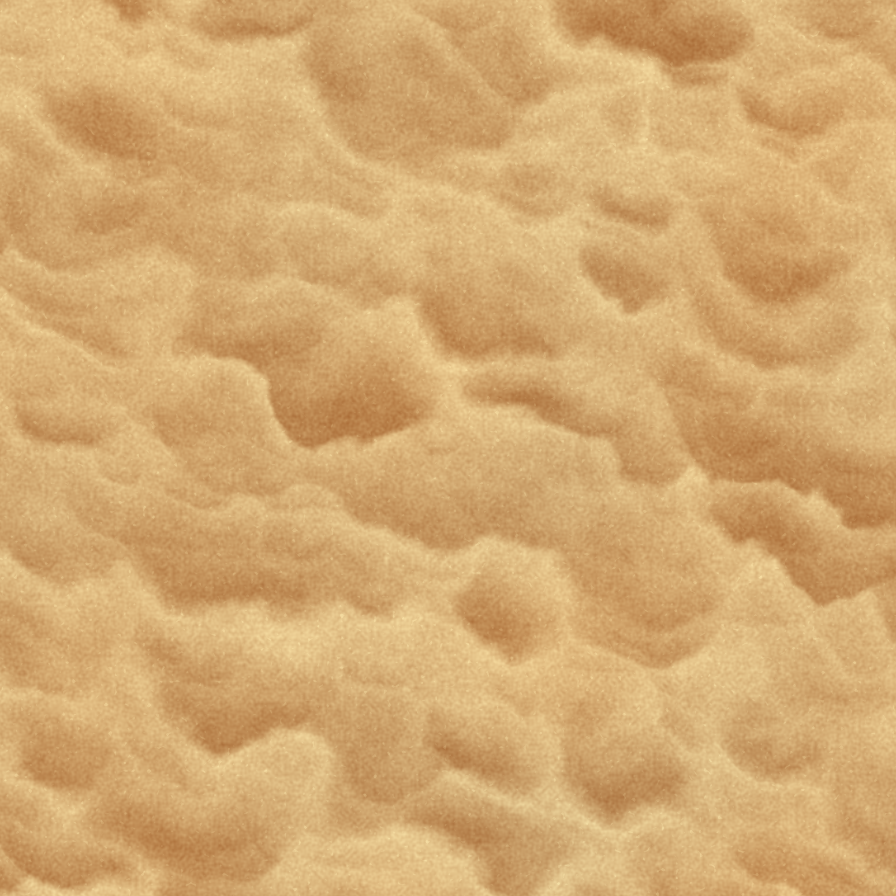
A three.js fragment shader for this texture:

```glsl
varying vec2 vUv;

const vec3 SHADOW_SAND = vec3(0.70, 0.475, 0.265);
const vec3 SUNLIT_SAND = vec3(0.92, 0.80, 0.57);

vec2 hash2(vec2 cell) {
  vec3 h = fract(cell.xyx * vec3(0.1031, 0.1030, 0.0973));
  h += dot(h, h.yzx + 33.33);
  return fract((h.xx + h.yz) * h.zy);
}

float gradientDot(vec2 cell, vec2 offset) {
  return dot(hash2(cell) * 2.0 - 1.0, offset);
}

float gradientNoise(vec2 p) {
  vec2 i = floor(p);
  vec2 f = p - i;
  vec2 u = f * f * f * (f * (f * 6.0 - 15.0) + 10.0);
  vec2 right = vec2(1.0, 0.0);
  vec2 up = vec2(0.0, 1.0);
  float low = mix(gradientDot(i, f), gradientDot(i + right, f - right), u.x);
  float high = mix(gradientDot(i + up, f - up), gradientDot(i + 1.0, f - 1.0), u.x);
  return mix(low, high, u.y);
}

float fbm(vec2 p, float gain) {
  float sum = 0.0;
  float amplitude = 1.0;
  for (int octave = 0; octave < 4; octave++) {
    sum += amplitude * gradientNoise(p);
    p = mat2(1.6, 1.2, -1.2, 1.6) * p + 17.3;
    amplitude *= gain;
  }
  return sum;
}

vec2 warp(vec2 p, float frequency, float amount) {
  vec2 q = p * frequency;
  return p + amount * vec2(fbm(q + 5.2, 0.48), fbm(q + 41.7, 0.48));
}

// Scattered hollows: x is shade in the bowl, y is light on its lower lip
vec2 hollows(vec2 p, vec2 cells, float softness, float seed) {
  vec2 q = p * cells;
  vec2 home = floor(q);
  vec2 result = vec2(0.0);
  for (int y = -1; y <= 1; y++) {
    for (int x = -1; x <= 1; x++) {
      vec2 cell = home + vec2(float(x), float(y));
      vec2 spot = hash2(cell + seed);
      vec2 traits = hash2(cell + seed + 57.0);
      float radius = mix(0.36, 0.84, traits.x);
      vec2 local = (q - cell - mix(vec2(0.2), vec2(0.8), spot)) / radius;
      float r = length(local);
      float slope = local.y + 0.22 * local.x;
      float strength = mix(0.35, 1.0, traits.y);
      float bowl = 1.0 - smoothstep(1.0 - softness / radius, 1.0, r);
      float fade = 1.0 - smoothstep(-1.0, 0.85, slope);
      float below = smoothstep(0.1, 0.9, -slope);
      float lip = smoothstep(0.95, 1.03, r) * (1.0 - smoothstep(1.03, 1.4, r));
      result = max(result, strength * vec2(bowl * pow(fade, 1.2), lip * below));
    }
  }
  return result;
}

// Fine sand grains with a few bright specks
float grains(vec2 p) {
  float fine = gradientNoise(p * 240.0);
  float coarse = gradientNoise(p * 115.0 + 9.0);
  float mottle = gradientNoise(p * 48.0 + 67.0);
  float speck = smoothstep(0.28, 0.5, gradientNoise(p * 190.0 + 31.0));
  return 0.30 * fine + 0.15 * coarse + 0.08 * mottle + 0.20 * speck;
}

// Soft relief lit from below
float relief(vec2 p, float frequency, float reach) {
  vec2 offset = vec2(0.3, 1.0) * reach;
  return fbm((p + offset) * frequency, 0.5) - fbm((p - offset) * frequency, 0.5);
}

void main() {
  vec2 p = vUv;

  // Sheared, wavy ground makes the hollows run down to the right
  vec2 ground = warp(p, 8.0, 0.05);
  ground.y += 0.18 * ground.x;

  // Rims range from crisp to blurred across the sand
  float blur = smoothstep(-0.35, 0.45, gradientNoise(p * 5.0 + 83.0));
  vec2 large = hollows(ground, vec2(6.0, 8.2), mix(0.08, 0.26, blur), 3.0);
  vec2 small = hollows(ground + 0.37, vec2(11.0, 15.0), mix(0.12, 0.30, blur), 71.0);

  float patches = fbm(p * 3.2 + 13.0, 0.5);
  float depth = 0.9 + 0.7 * patches;
  float shade = large.x * depth + 0.36 * small.x * (1.0 - 0.5 * large.x);
  float lip = max(large.y, 0.5 * small.y) * (1.0 - large.x);

  float tone = 0.79 - 0.82 * shade + 0.17 * lip;
  tone += 0.15 * patches + 0.14 * relief(p, 12.0, 0.012);
  tone += grains(p);

  vec3 sand = mix(SHADOW_SAND, SUNLIT_SAND, clamp(tone, -0.25, 1.2));
  float warmth = gradientNoise(p * 4.0 + 23.0);
  sand += warmth * vec3(0.015, -0.015, -0.03);
  gl_FragColor = vec4(sand, 1.0);
}
```
